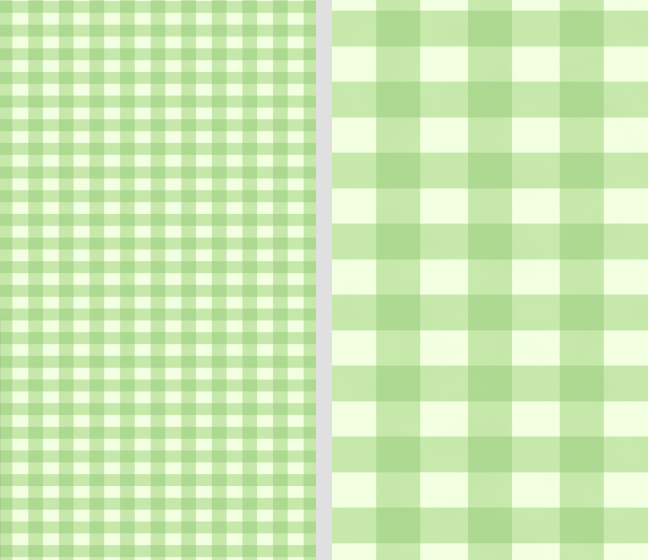
Left, the full canvas; right, a detail of the centre.
Write a WebGL 2 fragment shader that draws this pattern.

```glsl
#version 300 es
precision highp float;

uniform vec2 u_resolution;
out vec4 fragColor;

const vec2 REPEATS = vec2(10.33, 23.67);        // checks across and down
const vec2 BAND_CENTER = vec2(0.5, 0.6074);     // middle of one band per axis
const vec2 BAND_SHARE = vec2(0.48, 0.505);      // band width within a repeat

const vec3 CREAM = vec3(0.95, 1.00, 0.88);
const vec3 LIGHT_GREEN = vec3(0.78, 0.91, 0.67);
const vec3 DEEP_GREEN = vec3(0.68, 0.85, 0.57);

// Random unit gradient for a lattice point
vec2 latticeGradient(vec2 cell) {
    float angle = 6.2832 * fract(sin(dot(cell, vec2(127.1, 311.7))) * 4375.85);
    return vec2(cos(angle), sin(angle));
}

float gradientNoise(vec2 p) {
    vec2 cell = floor(p);
    vec2 f = fract(p);
    vec2 blend = f * f * f * (f * (f * 6.0 - 15.0) + 10.0);
    float a = dot(latticeGradient(cell), f);
    float b = dot(latticeGradient(cell + vec2(1, 0)), f - vec2(1, 0));
    float c = dot(latticeGradient(cell + vec2(0, 1)), f - vec2(0, 1));
    float d = dot(latticeGradient(cell + vec2(1, 1)), f - vec2(1, 1));
    return mix(mix(a, b, blend.x), mix(c, d, blend.x), blend.y);
}

// Coverage of a repeating band centred on whole numbers
float band(float t, float share, float softness) {
    float fromCenter = abs(fract(t + 0.5) - 0.5);
    float halfWidth = 0.5 * share;
    return 1.0 - smoothstep(halfWidth - softness, halfWidth + softness, fromCenter);
}

// Cream ground, one band layer, or two crossing layers
vec3 ginghamColor(float across, float down) {
    vec3 single = mix(CREAM, LIGHT_GREEN, max(across, down));
    return mix(single, DEEP_GREEN, across * down);
}

void main() {
    vec2 uv = gl_FragCoord.xy / u_resolution;
    vec2 t = (uv - BAND_CENTER) * REPEATS;
    vec2 softness = 0.7 * REPEATS / u_resolution;

    float vertical = band(t.x, BAND_SHARE.x, softness.x);
    float horizontal = band(t.y, BAND_SHARE.y, softness.y);
    vec3 color = ginghamColor(vertical, horizontal);

    // Faint mottling of the dye
    vec2 clothPos = uv * vec2(1.0, u_resolution.y / u_resolution.x);
    color += 0.008 * gradientNoise(clothPos * 24.0);

    // Slight shade along the lower left edge
    float edgeShade = (1.0 - smoothstep(0.001, 0.005, uv.x))
                    * (1.0 - smoothstep(0.428, 0.432, uv.y));
    color *= 1.0 - 0.06 * edgeShade;

    fragColor = vec4(clamp(color, 0.0, 1.0), 1.0);
}
```
